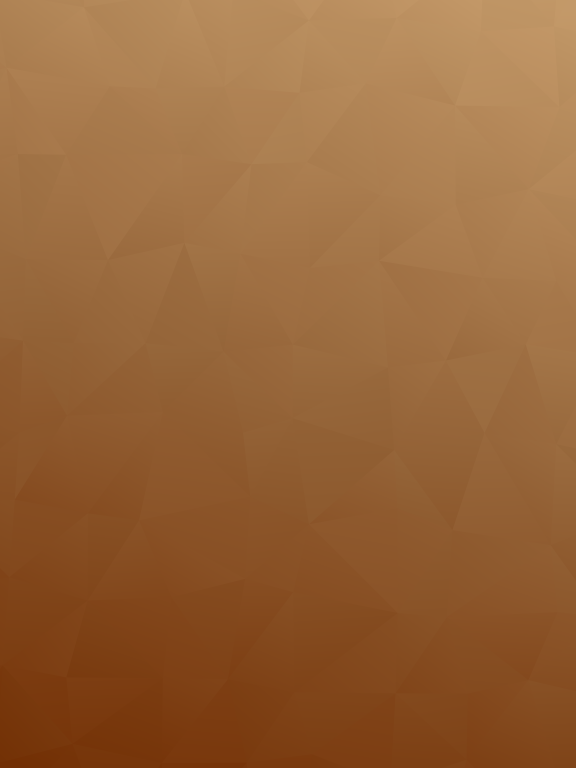
Write a WebGL 1 fragment shader that draws this background.

```glsl
precision highp float;
// Low-poly background: faint triangular facets over a warm brown diagonal gradient.

uniform vec2 u_resolution;

const vec3 DARK_BROWN = vec3(0.450, 0.185, 0.015);
const vec3 MID_BROWN = vec3(0.587, 0.398, 0.226);
const vec3 LIGHT_TAN = vec3(0.765, 0.600, 0.410);
const vec2 GRADIENT_AXIS = vec2(0.20, 0.80);   // brightness gained across and up
const vec2 MESH_CELLS = vec2(7.58, 9.12);      // cells per canvas side
const vec2 MESH_ORIGIN = vec2(0.017, 0.0);
const vec2 VERTEX_JITTER = vec2(0.32, 0.21);   // in cells
const float ROW_SLOPE = 0.046;                 // rows sink to the right, per cell
const float ROW_PIVOT = 3.8;                   // column where rows keep their height
const float FACET_SHADE = 0.016;               // flat brightness offset per facet
const float FACET_TILT = 0.038;                // brightness slope inside a facet
const float FACET_WARMTH = 0.0025;             // red against green shift per facet

vec2 hash2(vec2 p) {
  vec3 h = fract(p.xyx * vec3(0.1031, 0.1030, 0.0973) + 0.37);
  h += dot(h, h.yzx + 33.33);
  return fract((h.xx + h.yz) * h.zy);
}

float cross2(vec2 a, vec2 b) {
  return a.x * b.y - a.y * b.x;
}

vec2 meshVertex(vec2 id) {
  vec2 sunk = id - vec2(0.0, ROW_SLOPE * (id.x - ROW_PIVOT));
  return sunk + (hash2(id) * 2.0 - 1.0) * VERTEX_JITTER;
}

// Signed distance to the line a-b, positive on its left
float edgeDistance(vec2 p, vec2 a, vec2 b) {
  return cross2(normalize(b - a), p - a);
}

vec3 gradientColor(float t) {
  vec3 lower = mix(DARK_BROWN, MID_BROWN, clamp(t * 2.0, 0.0, 1.0));
  return mix(lower, LIGHT_TAN, clamp(t * 2.0 - 1.0, 0.0, 1.0));
}

// Facet values (brightness, warmth, 1) weighted by smooth coverage
vec3 facet(vec2 p, vec2 a, vec2 b, vec2 c, float pixel) {
  float inside = min(edgeDistance(p, a, b),
                     min(edgeDistance(p, b, c), edgeDistance(p, c, a)));
  float coverage = clamp(inside / pixel + 0.5, 0.0, 1.0);
  vec2 center = (a + b + c) / 3.0;
  vec2 shade = hash2(center * 17.3) * 2.0 - 1.0;
  vec2 tilt = hash2(center * 29.7 + 5.1) * 2.0 - 1.0;
  float brightness = FACET_SHADE * shade.x + FACET_TILT * dot(tilt, p - center);
  return coverage * vec3(brightness, FACET_WARMTH * shade.y, 1.0);
}

void main() {
  vec2 uv = gl_FragCoord.xy / u_resolution;
  vec2 p = (uv - MESH_ORIGIN) * MESH_CELLS;
  float pixel = MESH_CELLS.y / u_resolution.y;

  // Gather both triangles of every nearby jittered cell
  vec3 total = vec3(0.0);
  for (int j = -1; j <= 1; j++) {
    for (int i = -1; i <= 1; i++) {
      vec2 id = floor(p) + vec2(float(i), float(j));
      vec2 a = meshVertex(id);
      vec2 b = meshVertex(id + vec2(1.0, 0.0));
      vec2 c = meshVertex(id + vec2(1.0, 1.0));
      vec2 d = meshVertex(id + vec2(0.0, 1.0));
      // Split along the shorter diagonal
      if (distance(a, c) < distance(b, d)) {
        total += facet(p, a, b, c, pixel) + facet(p, a, c, d, pixel);
      } else {
        total += facet(p, b, c, d, pixel) + facet(p, b, d, a, pixel);
      }
    }
  }
  vec2 shading = total.xy / max(total.z, 0.001);

  // Shade the diagonal gradient with the facet values
  vec3 color = gradientColor(dot(uv, GRADIENT_AXIS) + shading.x);
  color += shading.y * vec3(1.0, -0.6, -0.3);
  gl_FragColor = vec4(color, 1.0);
}
```
